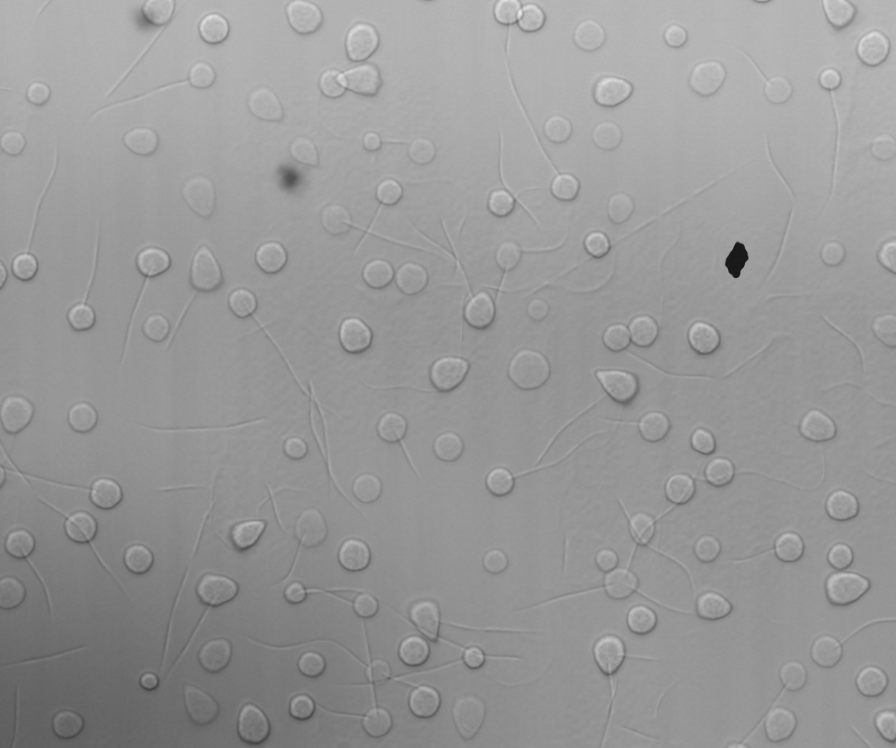
Give the GLSL for this texture, as a Shadertoy shader.

```glsl
// Grey relief micrograph: rounded cells with shaded rims, linked by thin beaded
// fibres over a softly lit, streaked plate. Cells sit on a jittered grid, fibres
// start at grid cells, and every feature adds light or shade to the backdrop.

float hash(vec2 p) {
    return fract(sin(dot(p, vec2(127.1, 311.7))) * 43758.5453);
}

vec2 hash2(vec2 p) {
    return vec2(hash(p), hash(p + 37.7));
}

float noise(vec2 p) {
    vec2 i = floor(p), f = fract(p);
    f = f * f * (3.0 - 2.0 * f);
    return mix(mix(hash(i), hash(i + vec2(1, 0)), f.x),
               mix(hash(i + vec2(0, 1)), hash(i + vec2(1, 1)), f.x), f.y);
}

float bell(float x, float width) {
    return exp(-x * x / (width * width));
}

mat2 rotate(float a) {
    return mat2(cos(a), -sin(a), sin(a), cos(a));
}

const float GRID = 13.0;

vec2 cellCentre(vec2 id) {
    return (id + 0.12 + 0.76 * hash2(id + 5.3)) / GRID;
}

// Uneven plate lighting: bright top, dark lower left corner
float backdrop(vec2 p) {
    float light = 0.587 + 0.118 * smoothstep(0.52, 1.0, p.y + 0.07 * (p.x - 0.6));
    light -= 0.2 * smoothstep(0.72, 0.0, length(p * vec2(0.8, 1.5)));
    light += 0.014 * (noise(p * vec2(55.0, 4.0)) - 0.5);
    return light + 0.012 * (noise(p * 7.0) - 0.5);
}

// One cell: dark outline, bright inner ring, side shading and grainy body
float cellShade(vec2 p, vec2 centre, float radius, vec2 seed) {
    vec2 v = p - centre;
    vec2 q = rotate(6.283 * hash(seed + 2.1)) * v;
    float oval = pow(hash(seed + 3.7), 3.0);
    q.x /= 1.0 + 0.7 * oval;
    q.y *= exp(0.55 * oval * clamp(q.x / radius, -2.0, 2.0));
    float d = length(q) - radius + 0.0022 * (noise(p * 90.0) - 0.5);
    float side = dot(v / (length(v) + 0.001), normalize(vec2(-0.35, 1.0)));
    float inside = smoothstep(0.002, -0.002, d);
    float shade = -0.13 * bell(d - 0.0005, 0.0021) * (0.75 - 0.45 * side);
    shade += 0.075 * bell(d + 0.0042, 0.0026) * (0.8 + 0.5 * side);
    shade += 0.035 * side * bell(d - 0.004, 0.003);
    shade += inside * (0.018 + 0.04 * side * smoothstep(-radius, 0.0, d));
    return shade + inside * 0.06 * (noise(p * 260.0) - 0.5);
}

float cells(vec2 p) {
    float shade = 0.0;
    vec2 home = floor(p * GRID);
    for (int y = -1; y <= 1; y++)
    for (int x = -1; x <= 1; x++) {
        vec2 id = home + vec2(x, y);
        vec2 centre = cellCentre(id);
        float chance = 0.62 - 0.3 * bell(centre.y - 0.46, 0.13);
        if (hash(id + 9.2) > chance) continue;
        float radius = mix(0.011, 0.021, sqrt(hash(id + 1.4)));
        float focus = mix(0.3, 1.15, hash(id + 6.6));
        shade += focus * cellShade(p, centre, radius, id);
    }
    return shade;
}

// Embossed fibres: a bright and a dark flank along each wavering line
float fibres(vec2 p) {
    float shade = 0.0;
    for (int i = 0; i < 64; i++) {
        vec2 seed = vec2(float(i), 17.0);
        vec2 pick = hash2(seed);
        pick.y = mix(pick.y, pick.y * pick.y, 0.6);
        vec2 start = cellCentre(floor(pick * vec2(16.0, 13.0)));
        vec2 q = rotate(6.283 * hash(seed + 4.0)) * (p - start);
        float reach = mix(0.06, 0.24, hash(seed + 8.0));
        if (q.x < 0.0 || q.x > reach || abs(q.y) > 0.05) continue;
        float s = q.y - 0.035 * (noise(vec2(q.x * 14.0, float(i))) - noise(vec2(0.0, float(i))));
        float ends = smoothstep(0.0, 0.02, q.x) * smoothstep(reach, reach * 0.6, q.x);
        float beads = 0.35 + 0.9 * noise(vec2(q.x * 110.0, float(i) + 0.5));
        shade += 0.085 * ends * beads * (s / 0.002) * bell(s, 0.0026);
    }
    return shade;
}

// Height of the faint membrane film: winding ridges and fine granules
float film(vec2 p) {
    vec2 w = p + 0.03 * vec2(noise(p * 22.0), noise(p * 22.0 + 40.0));
    float ridge = bell(noise(w * 15.0) - 0.5, 0.035);
    return ridge * noise(p * 60.0) + 0.5 * noise(p * 150.0);
}

// Soft shadow of dust lying out of focus
float blurSpot(vec2 p, vec2 centre, float size) {
    return bell(length(p - centre) + 0.008 * (noise(p * 80.0) - 0.5), size);
}

void mainImage(out vec4 fragColor, in vec2 fragCoord) {
    vec2 p = fragCoord / iResolution.y;
    float grey = backdrop(p);

    // Film shows in patches, more of them low on the plate
    float patches = smoothstep(0.42, 0.75, noise(p * 6.0 + 3.0) + 0.12 - 0.2 * p.y);
    grey += 0.055 * patches * (film(p) - film(p + vec2(-0.0012, 0.0028)));

    grey += fibres(p) + cells(p);

    // Long beaded strand and one large, pale cell
    vec2 q = rotate(0.545) * (p - vec2(0.69, 0.595));
    float strand = smoothstep(0.0, 0.03, q.x) * smoothstep(0.4, 0.3, q.x);
    grey += 0.07 * strand * noise(vec2(q.x * 130.0, 2.0)) * (q.y / 0.002) * bell(q.y, 0.003);
    grey += 0.55 * cellShade(p, vec2(0.707, 0.506), 0.026, vec2(3.0, 8.0));

    // Dust: two blurred specks and one sharp black flake
    grey -= 0.32 * blurSpot(p, vec2(0.389, 0.762), 0.016);
    grey -= 0.2 * blurSpot(p, vec2(0.195, 0.973), 0.014);
    vec2 f = rotate(-0.3) * (p - vec2(0.985, 0.652));
    float flake = length(f * vec2(1.9, 1.0)) - 0.022 + 0.012 * (noise(p * 130.0) - 0.5);
    grey = mix(grey, 0.1, smoothstep(0.003, -0.002, flake));

    grey += 0.014 * (noise(p * 330.0) - 0.5);
    fragColor = vec4(vec3(clamp(grey, 0.0, 1.0)), 1.0);
}
```
